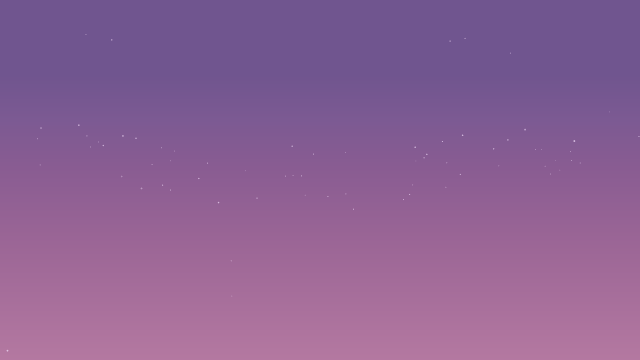
Reproduce this background procedurally as a WebGL 2 fragment shader.

```glsl
#version 300 es
precision highp float;
// Dusk sky: a violet to rose gradient with a sagging belt of tiny stars.

#define STAR_ROWS 30.0
#define BELT_DENSITY 0.27
#define CLUSTER_DENSITY 0.12
#define BELT_TOP 0.37
#define BELT_SAG 0.12
#define BELT_HALF_WIDTH 0.105
#define STAR_MIN_RADIUS 0.0009
#define STAR_MAX_RADIUS 0.0024

uniform vec2 u_resolution;
out vec4 fragColor;

const float PI = 3.14159;
const vec3 VIOLET = vec3(0.440, 0.333, 0.560);
const vec3 LILAC  = vec3(0.485, 0.352, 0.575);
const vec3 PLUM   = vec3(0.535, 0.360, 0.572);
const vec3 MAUVE  = vec3(0.610, 0.400, 0.588);
const vec3 ROSE   = vec3(0.705, 0.472, 0.630);
const vec3 STARLIGHT = vec3(0.93, 0.84, 0.96);

float hash(vec2 p) {
    return fract(sin(dot(p, vec2(127.1, 311.7))) * 43758.5453);
}

// Linear ramp from 0 at a to 1 at b
float ramp(float a, float b, float x) {
    return clamp((x - a) / (b - a), 0.0, 1.0);
}

// Sky colour by depth: 0 at the top, 1 at the bottom
vec3 skyColor(float depth) {
    vec3 color = mix(VIOLET, LILAC, ramp(0.21, 0.33, depth));
    color = mix(color, PLUM, ramp(0.33, 0.46, depth));
    color = mix(color, MAUVE, ramp(0.46, 0.68, depth));
    return mix(color, ROSE, ramp(0.68, 1.0, depth));
}

// Soft elliptical patch of stars
float cluster(vec2 place, vec2 center, vec2 radii) {
    return 1.0 - smoothstep(0.7, 1.1, length((place - center) / radii));
}

// Chance of a star at a place given as (across, depth), both 0 to 1
float starChance(vec2 place) {
    float beltDepth = BELT_TOP + BELT_SAG * sin(PI * clamp(place.x, 0.0, 1.0));
    float offset = abs(place.y - beltDepth);
    float belt = 1.0 - smoothstep(0.5, 1.0, offset / BELT_HALF_WIDTH);
    float left = cluster(place, vec2(0.19, 0.12), vec2(0.12, 0.06));
    float right = cluster(place, vec2(0.81, 0.13), vec2(0.12, 0.07));
    return max(belt * BELT_DENSITY, max(left, right) * CLUSTER_DENSITY);
}

// One jittered star per occupied grid cell, in units of canvas height
float starField(vec2 p, float aspect, float pixel) {
    vec2 cell = floor(p * STAR_ROWS);
    vec2 jitter = vec2(hash(cell + 17.3), hash(cell + 41.9));
    vec2 center = (cell + mix(vec2(0.12), vec2(0.88), jitter)) / STAR_ROWS;
    float chance = starChance(vec2(center.x / aspect, 1.0 - center.y));
    float present = step(hash(cell), chance);
    float size = hash(cell + 73.1);
    float radius = mix(STAR_MIN_RADIUS, STAR_MAX_RADIUS, size * size);
    float coverage = clamp((radius - length(p - center)) / pixel + 0.5, 0.0, 1.0);
    return present * coverage * mix(0.3, 0.9, hash(cell + 5.7));
}

void main() {
    vec2 p = gl_FragCoord.xy / u_resolution.y;
    float aspect = u_resolution.x / u_resolution.y;
    vec3 color = skyColor(1.0 - p.y);
    color = mix(color, STARLIGHT, starField(p, aspect, 1.0 / u_resolution.y));
    fragColor = vec4(color, 1.0);
}
```
